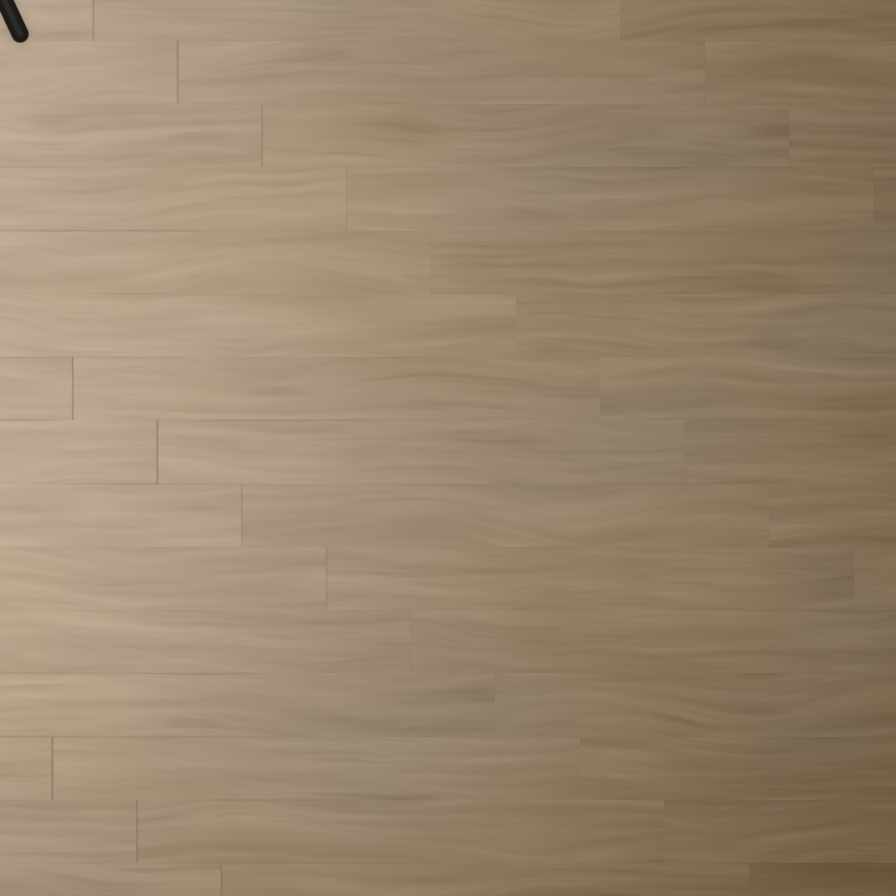
Give the GLSL for this texture, as a Shadertoy shader.

```glsl
// Pale oak plank floor with stepped end joints, lit from the left, with a dark rod tip in one corner.

float hash(vec2 p) {
    return fract(sin(dot(p, vec2(127.1, 311.7))) * 43758.5453);
}

float noise(vec2 p) {
    vec2 i = floor(p), f = fract(p);
    f = f * f * (3.0 - 2.0 * f);
    return mix(mix(hash(i), hash(i + vec2(1, 0)), f.x),
               mix(hash(i + vec2(0, 1)), hash(i + vec2(1, 1)), f.x), f.y);
}

float fbm(vec2 p) {
    float sum = 0.0, amp = 0.5;
    for (int i = 0; i < 4; i++) {
        sum += amp * noise(p);
        p = p * 2.03 + 17.3;
        amp *= 0.5;
    }
    return sum;
}

// Signed wood grain around zero: broad bands, slanted streaks, dark pores and pale flecks
float woodGrain(vec2 p, float seed) {
    vec2 q = p + vec2(seed * 41.0, seed * 13.0);
    q.y += 0.03 * (noise(q * vec2(6.0, 10.0)) - 0.5) + 0.005 * noise(q * vec2(18.0, 40.0));
    float bands = fbm(q * vec2(3.0, 36.0)) - 0.47;
    float streaks = fbm(q * vec2(9.0, 120.0) + 7.0) - 0.47;
    float patches = smoothstep(0.3, 0.7, noise(q * vec2(5.0, 18.0) + 3.0));
    float pores = smoothstep(0.6, 0.9, noise(q * vec2(12.0, 150.0)));
    float flecks = smoothstep(0.7, 0.95, noise(q * vec2(8.0, 110.0) + 29.0));
    return 0.07 * bands + 0.075 * streaks - 0.024 * pores * patches
         + 0.018 * flecks * (1.0 - patches);
}

float segmentDistance(vec2 p, vec2 a, vec2 b) {
    vec2 ab = b - a;
    return length(p - a - ab * clamp(dot(p - a, ab) / dot(ab, ab), 0.0, 1.0));
}

void mainImage(out vec4 fragColor, in vec2 fragCoord) {
    vec2 uv = fragCoord / iResolution.xy;
    float px = 1.0 / iResolution.y;

    // Plank layout: rows counted from the top, each shifted by a fixed step
    vec2 plankSize = vec2(0.5885, 0.0706);
    float down = (1.0 - uv.y - 0.0456) / plankSize.y + 1.0;
    float row = floor(down);
    float along = (uv.x - 0.104 - row * 0.0943) / plankSize.x;
    vec2 plank = vec2(floor(along), row);
    vec2 cell = vec2(fract(along), fract(down));
    vec2 edge = min(cell, 1.0 - cell) * plankSize;
    float seed = hash(plank + 3.7);

    // Light falls off to the right and toward the lower edge
    float low = max(0.5 - uv.y, 0.0);
    float light = 0.735 - 0.235 * uv.x - 0.32 * low * low;
    light -= 0.05 * uv.x * max(uv.y - 0.7, 0.0);
    light += 0.022 * exp(-12.0 * dot(uv - vec2(0.2, 0.6), uv - vec2(0.2, 0.6)));

    // Wood tone with slight variation between planks
    float tone = light + woodGrain(uv, seed) + 0.007 * (seed - 0.5);
    vec3 color = mix(vec3(0.49, 0.42, 0.32), vec3(0.72, 0.64, 0.55), (tone - 0.49) / 0.23);
    float warmth = fbm(uv * vec2(3.0, 6.0) + 9.0) - 0.47;
    color += warmth * vec3(0.025, 0.0, -0.03);

    // End joints fade away from the light; long seams show only in short traces
    float joint = 1.0 - smoothstep(0.0002, 0.0008 + px, edge.x);
    float seam = 1.0 - smoothstep(0.0, 0.0010 + px, edge.y);
    float seamWear = smoothstep(0.5, 0.85, noise(vec2(uv.x * 7.0, floor(down + 0.5) * 7.3)));
    float lit = 1.0 - smoothstep(0.15, 0.5, uv.x);
    color *= 1.0 - joint * (0.015 + 0.17 * lit * (0.4 + 0.6 * seed));
    color *= 1.0 - seam * (0.008 + 0.08 * seamWear * (0.3 + 0.7 * lit));

    // Dark rod with a rounded tip and a soft shadow
    float rod = segmentDistance(uv, vec2(0.0, 1.01), vec2(0.0225, 0.962)) - 0.0095;
    color *= 1.0 - 0.1 * exp(-max(rod, 0.0) * 200.0);
    vec3 rodColor = vec3(0.11, 0.105, 0.095) + 0.07 * smoothstep(-0.004, -0.009, rod);
    color = mix(color, rodColor, 1.0 - smoothstep(-px, px, rod));

    fragColor = vec4(clamp(color, 0.0, 1.0), 1.0);
}
```
